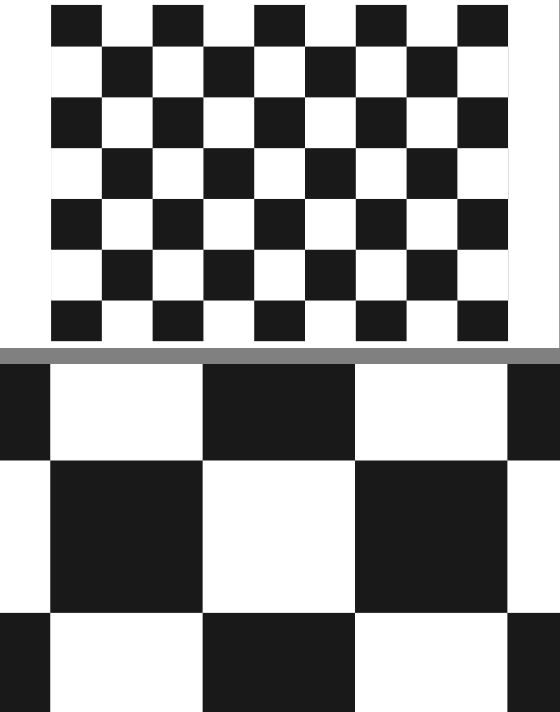
Top: the whole. Bottom: its middle third, enlarged.
Write a Shadertoy shader that draws this pattern.

```glsl
// Lengths are fractions of the canvas width; board limits are in cells
const float CELL = 0.0907;
const vec2 CENTRE = vec2(0.4993, 0.3115);
const vec2 BOARD_MIN = vec2(-4.5, -3.30);
const vec2 BOARD_MAX = vec2(4.5, 3.32);
const float RULE_WIDTH = 0.0013;
const vec3 PAPER = vec3(1.0);
const vec3 INK = vec3(0.102, 0.098, 0.098);
const vec3 RULE = vec3(0.49);

// Smoothed square wave per axis: +1 on even cells, -1 on odd cells
vec2 squareWave(vec2 cell, float pixel) {
    vec2 edge = abs(mod(cell, 2.0) - 1.0) - 0.5;
    return clamp(2.0 * edge / pixel, -1.0, 1.0);
}

// Pixel coverage of an axis-aligned rectangle
float boxCoverage(vec2 p, vec2 lo, vec2 hi, float pixel) {
    vec2 inside = clamp(min(p - lo, hi - p) / pixel + 0.5, 0.0, 1.0);
    return inside.x * inside.y;
}

void mainImage(out vec4 fragColor, in vec2 fragCoord) {
    float pixel = 1.0 / iResolution.x;
    vec2 uv = fragCoord * pixel;

    // Alternating squares, trimmed along the top and bottom rows
    vec2 cell = (uv - CENTRE) / CELL;
    float cellPixel = pixel / CELL;
    vec2 wave = squareWave(cell, cellPixel);
    float checker = 0.5 - 0.5 * wave.x * wave.y;
    float board = boxCoverage(cell, BOARD_MIN, BOARD_MAX, cellPixel);
    vec3 color = mix(PAPER, INK, checker * board);

    // Hairline along the right border
    float rule = clamp((uv.x - 1.0 + RULE_WIDTH) / pixel + 0.5, 0.0, 1.0);
    color = mix(color, RULE, rule);

    fragColor = vec4(color, 1.0);
}
```
